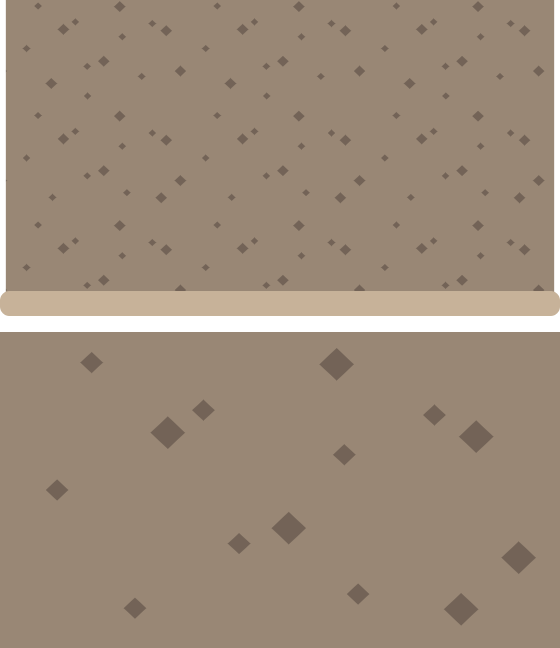
Top, the full canvas; bottom, a detail of the centre.
Write a Shadertoy shader that draws this texture.

```glsl
const vec2 CANVAS = vec2(768.0, 430.0);   // design units, y pointing down
const vec2 TILE = vec2(245.7, 149.0);
const vec2 LARGE_HALF = vec2(7.9, 7.4);
const vec2 SMALL_HALF = vec2(5.2, 4.8);

const vec3 PAPER = vec3(1.0);
const vec3 WALL = vec3(0.60, 0.53, 0.46);
const vec3 FLECK = vec3(0.45, 0.39, 0.34);
const vec3 LEDGE = vec3(0.78, 0.70, 0.60);

// Flecks shared by every tile
const vec2 LARGE[5] = vec2[5](
    vec2(87.0, 40.0), vec2(164.2, 9.0), vec2(228.0, 41.8),
    vec2(142.3, 83.3), vec2(247.4, 96.7));
const vec2 SMALL[6] = vec2[6](
    vec2(52.2, 8.2), vec2(103.3, 29.8), vec2(208.9, 32.0),
    vec2(167.7, 50.0), vec2(36.4, 66.0), vec2(119.6, 90.3));

// Flecks that differ between even and odd rows; the first is large
const vec2 EVEN_ROW[3] = vec2[3](
    vec2(70.4, 113.6), vec2(194.3, 104.0), vec2(120.1, 130.6));
const vec2 ODD_ROW[3] = vec2[3](
    vec2(221.1, 120.1), vec2(174.0, 113.2), vec2(72.0, 119.6));

float diamondDistance(vec2 p, vec2 halfSize) {
    vec2 q = abs(p) / halfSize;
    return (q.x + q.y - 1.0) * halfSize.x * halfSize.y / length(halfSize);
}

float boxDistance(vec2 p, vec2 center, vec2 halfSize, float radius) {
    vec2 q = abs(p - center) - halfSize + radius;
    return length(max(q, 0.0)) + min(max(q.x, q.y), 0.0) - radius;
}

// Offset to the nearest repeat of a point
vec2 wrapOffset(vec2 offset, vec2 period) {
    return offset - period * round(offset / period);
}

float coverage(float distance, float pixel) {
    return clamp(0.5 - distance / pixel, 0.0, 1.0);
}

float fleckDistance(vec2 p, vec2 period) {
    float d = 1e4;
    for (int i = 0; i < 5; i++)
        d = min(d, diamondDistance(wrapOffset(p - LARGE[i], period), LARGE_HALF));
    for (int i = 0; i < 6; i++)
        d = min(d, diamondDistance(wrapOffset(p - SMALL[i], period), SMALL_HALF));

    bool oddRow = mod(floor(p.y / period.y), 2.0) > 0.5;
    for (int i = 0; i < 3; i++) {
        vec2 center = oddRow ? ODD_ROW[i] : EVEN_ROW[i];
        vec2 halfSize = i == 0 ? LARGE_HALF : SMALL_HALF;
        d = min(d, diamondDistance(wrapOffset(p - center, period), halfSize));
    }
    return d;
}

void mainImage(out vec4 fragColor, in vec2 fragCoord) {
    vec2 uv = fragCoord / iResolution.xy;
    vec2 p = vec2(uv.x, 1.0 - uv.y) * CANVAS;
    float pixel = CANVAS.y / iResolution.y;

    // Flecked wall, running past the top edge
    vec3 wall = mix(WALL, FLECK, coverage(fleckDistance(p, TILE), pixel));
    float wallShape = boxDistance(p, vec2(384.0, 190.0), vec2(376.0, 220.0), 0.0);
    vec3 color = mix(PAPER, wall, coverage(wallShape, pixel));

    // Rounded ledge along the bottom
    float ledge = boxDistance(p, vec2(384.0, 413.0), vec2(384.0, 17.0), 13.0);
    color = mix(color, LEDGE, coverage(ledge, pixel));

    fragColor = vec4(color, 1.0);
}
```
